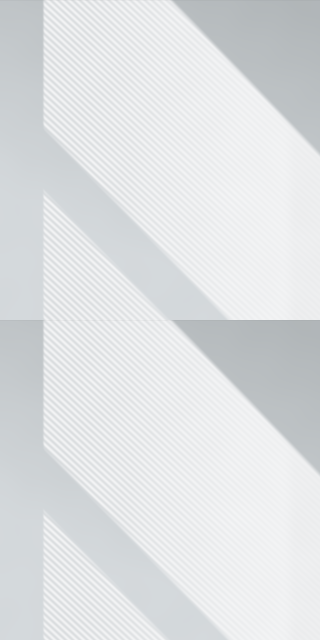
Write a WebGL 2 fragment shader that draws this background.

```glsl
#version 300 es
precision highp float;

uniform vec2 u_resolution;
out vec4 outColor;

// Palette
const vec3 SHADE_DARK = vec3(0.695, 0.715, 0.725);
const vec3 SHADE_PALE = vec3(0.830, 0.848, 0.860);
const vec3 SLAT_SHADE = vec3(0.850, 0.862, 0.870);
const vec3 SUNLIGHT = vec3(0.950, 0.953, 0.957);

// Layout, in tile units with y pointing down
const float TILES = 2.0;
const float WINDOW_LEFT = 0.136;
const float EDGE_SLOPE = 1.04;
const float UPPER_TOP = -0.556;
const float UPPER_BOTTOM = 0.256;
const float LOWER_TOP = 0.455;
const float EDGE_SOFTNESS = 0.012;
const float LEFT_SOFTNESS = 0.005;

// Slats and wall
const float SLAT_SLOPE = 0.92;
const float SLAT_PERIOD = 0.0208;
const float SLAT_CONTRAST_LEFT = 0.95;
const float SLAT_CONTRAST_RIGHT = 0.12;
const float SEAM_WIDTH = 0.003;
const float PLASTER_SCALE = 9.0;
const float PLASTER_AMOUNT = 0.006;
const float TAU = 6.2831853;

vec2 hashGradient(vec2 cell) {
    float angle = TAU * fract(sin(dot(cell, vec2(127.1, 311.7))) * 43758.5);
    return vec2(cos(angle), sin(angle));
}

float gradientNoise(vec2 p) {
    vec2 i = floor(p), f = fract(p);
    vec2 w = f * f * f * (f * (f * 6.0 - 15.0) + 10.0);
    float a = dot(hashGradient(i), f);
    float b = dot(hashGradient(i + vec2(1, 0)), f - vec2(1, 0));
    float c = dot(hashGradient(i + vec2(0, 1)), f - vec2(0, 1));
    float d = dot(hashGradient(i + vec2(1, 1)), f - vec2(1, 1));
    return mix(mix(a, b, w.x), mix(c, d, w.x), w.y);
}

float softStep(float edge, float softness, float value) {
    return smoothstep(edge - softness, edge + softness, value);
}

// Two diagonal panes of light, cut off by the window's left side
float windowLight(vec2 p) {
    float drop = p.y - EDGE_SLOPE * p.x;
    float upper = softStep(UPPER_TOP, EDGE_SOFTNESS, drop)
                * (1.0 - softStep(UPPER_BOTTOM, EDGE_SOFTNESS, drop));
    float lower = softStep(LOWER_TOP, EDGE_SOFTNESS, drop);
    return (upper + lower) * softStep(WINDOW_LEFT, LEFT_SOFTNESS, p.x);
}

// Blurred slat shadows, fading to the right
float slatShadow(vec2 p) {
    float phase = (p.y - SLAT_SLOPE * p.x) / SLAT_PERIOD;
    float wave = 0.5 + 0.5 * cos(TAU * phase);
    float contrast = mix(SLAT_CONTRAST_LEFT, SLAT_CONTRAST_RIGHT,
                         smoothstep(0.15, 0.95, p.x));
    return wave * contrast;
}

void main() {
    vec2 uv = gl_FragCoord.xy / u_resolution;
    vec2 p = vec2(uv.x, 1.0 - fract(uv.y * TILES));

    // Shaded wall, paler toward the lower left
    float paleness = clamp(0.4 + p.y - 0.45 * p.x, 0.0, 1.0);
    vec3 wall = mix(SHADE_DARK, SHADE_PALE, paleness);

    // Sunlit panes with a faint upright shadow near the right side
    vec3 sun = mix(SUNLIGHT, SLAT_SHADE, slatShadow(p));
    float upright = smoothstep(0.88, 0.93, p.x) * smoothstep(0.3, 0.5, p.y);
    sun -= 0.015 * upright;
    vec3 color = mix(wall, sun, windowLight(p));

    // Plaster mottling and the thin dark line on top of each tile
    color += PLASTER_AMOUNT * gradientNoise(p * PLASTER_SCALE);
    color *= 1.0 - 0.06 * (1.0 - smoothstep(0.0, SEAM_WIDTH, p.y));

    outColor = vec4(color, 1.0);
}
```
